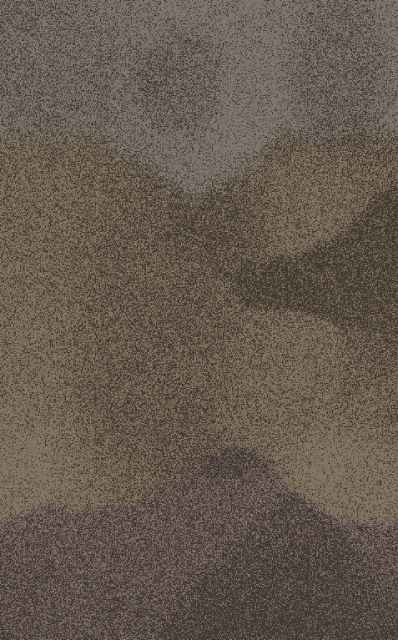
This texture is drawn by a Shadertoy shader. Its source:

```glsl
// Stippled landscape haze: soft overlapping washes of grey, umber and mauve.
// Ridges, bands and patches set a light density, which is then dithered
// into two-tone grains and box-filtered over each pixel.

const float GRAINS_ACROSS = 477.0;
const vec3 LIGHT_GRAIN = vec3(0.500, 0.457, 0.405);
const vec3 DARK_GRAIN = vec3(0.268, 0.228, 0.200);
const vec3 SKY_TINT = vec3(0.985, 1.010, 1.060);
const vec3 EARTH_TINT = vec3(1.010, 1.000, 0.950);
const vec3 SHADE_TINT = vec3(0.990, 0.960, 1.040);

float hash(vec2 cell) {
    vec3 q = fract(cell.xyx * 0.1031);
    q += dot(q, q.yzx + 33.33);
    return fract((q.x + q.y) * q.z);
}

// Layered sines, rotated each octave, roughly -1 to 1
float layeredSines(vec2 p) {
    float sum = 0.0, amp = 0.5;
    for (int i = 0; i < 4; i++) {
        sum += amp * sin(p.x + 1.3 * sin(p.y)) * cos(p.y + 0.7);
        p = mat2(1.5, 1.1, -1.1, 1.5) * p + 2.3;
        amp *= 0.55;
    }
    return sum;
}

// Triangular hill of unit height
float peak(float x, float centre, float halfWidth) {
    return max(0.0, 1.0 - abs(x - centre) / halfWidth);
}

// 1 below the edge, 0 above it
float below(float y, float edge, float soft) {
    return 1.0 - smoothstep(edge - soft, edge + soft, y);
}

// Soft ellipse
float patchMask(vec2 p, vec2 centre, vec2 radius, float soft) {
    return 1.0 - smoothstep(1.0 - soft, 1.0 + soft, length((p - centre) / radius));
}

float skyMask(vec2 p) {
    float edge = 0.785 - 0.10 * peak(p.x, 0.49, 0.22);
    return 1.0 - below(p.y, edge, 0.028);
}

float groundMask(vec2 p) {
    float edge = 0.180 + 0.130 * peak(p.x, 0.59, 0.27)
               + 0.035 * peak(p.x, 0.09, 0.10) + 0.025 * peak(p.x, 0.27, 0.22);
    return below(p.y, edge, 0.012);
}

// Dark wedge entering from the right
float wedgeMask(vec2 p) {
    float top = 0.580 + 0.035 * smoothstep(0.55, 0.82, p.x)
              + 0.100 * smoothstep(0.80, 1.00, p.x);
    float bottom = mix(0.574, 0.515, smoothstep(0.54, 0.62, p.x))
                 - 0.038 * smoothstep(0.75, 0.90, p.x);
    float inside = below(p.y, top, 0.008) * (1.0 - below(p.y, bottom, 0.009));
    return inside * smoothstep(0.46, 0.60, p.x);
}

float skyDensity(vec2 p) {
    float d = 0.77 + 0.08 * smoothstep(0.2, 0.7, p.x);
    d -= 0.22 * patchMask(p, vec2(0.45, 0.87), vec2(0.11, 0.08), 0.25);
    d -= 0.26 * patchMask(p, vec2(0.86, 0.87), vec2(0.13, 0.15), 0.40);
    d -= 0.13 * patchMask(p, vec2(0.10, 0.90), vec2(0.24, 0.12), 0.40);
    return d;
}

float earthDensity(vec2 p) {
    float d = 0.56;
    d += 0.15 * below(p.x, 0.19, 0.10) * below(p.y, 0.65, 0.20);
    d -= 0.08 * patchMask(p, vec2(0.42, 0.44), vec2(0.23, 0.32), 0.40);
    d += 0.12 * patchMask(p, vec2(0.74, 0.42), vec2(0.20, 0.16), 0.40);
    d += 0.08 * patchMask(p, vec2(0.76, 0.67), vec2(0.13, 0.09), 0.50);
    d += 0.24 * patchMask(p, vec2(0.90, 0.23), vec2(0.18, 0.10), 0.40);
    d += 0.12 * patchMask(p, vec2(0.12, 0.25), vec2(0.24, 0.09), 0.50);
    d -= 0.12 * patchMask(p, vec2(0.56, 0.65), vec2(0.13, 0.06), 0.35);
    // Shadow beneath the slanted horizon, and a lower right facet
    float horizon = 0.72 + 0.08 * p.x;
    d -= 0.13 * smoothstep(horizon - 0.08, horizon, p.y) * smoothstep(0.5, 0.65, p.x);
    float facet = smoothstep(0.84, 0.88, p.x) * (1.0 - below(p.y, p.x * 0.45 - 0.02, 0.012));
    d -= 0.17 * facet * below(p.y, 0.50, 0.02);
    return mix(d, 0.26, wedgeMask(p));
}

float groundDensity(vec2 p) {
    float d = 0.47 - 0.10 * below(p.y, 0.10, 0.10);
    float hill = 0.27 * peak(p.x, 0.74, 0.38) - 0.02;
    d -= 0.15 * below(p.y, hill, 0.018);
    d -= 0.17 * patchMask(p, vec2(0.54, 0.285), vec2(0.20, 0.032), 0.35);
    return d;
}

void mainImage(out vec4 fragColor, in vec2 fragCoord) {
    vec2 uv = fragCoord / iResolution.xy;

    // Washes with wavering edges
    vec2 p = uv + 0.014 * vec2(layeredSines(uv * 17.0), layeredSines(uv.yx * 19.0 + 4.0));
    float sky = skyMask(p), ground = groundMask(p);
    float density = mix(mix(earthDensity(p), skyDensity(p), sky), groundDensity(p), ground);
    density += 0.06 * layeredSines(uv * vec2(9.0, 14.0) + 1.7);
    vec3 tint = mix(mix(EARTH_TINT, SKY_TINT, sky), SHADE_TINT, ground);

    // Dithered grains averaged over the pixel
    float lit = 0.0;
    for (int i = 0; i < 9; i++) {
        vec2 offset = (vec2(i % 3, i / 3) - 1.0) / 3.0;
        vec2 cell = floor((fragCoord + offset) / iResolution.x * GRAINS_ACROSS);
        lit += step(hash(cell), density) / 9.0;
    }
    fragColor = vec4(mix(DARK_GRAIN, LIGHT_GRAIN, lit) * tint, 1.0);
}
```
